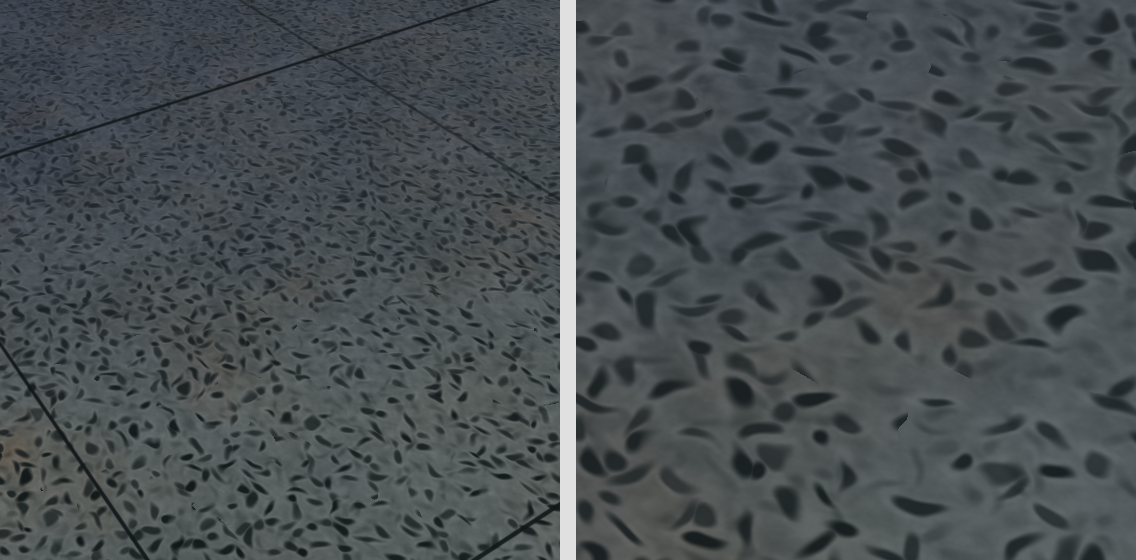
Left: the whole. Right: its middle third, enlarged.
A WebGL 1 fragment shader for this texture:

```glsl
precision highp float;
// Dim terrazzo floor of large square slabs in perspective, with dark chips and thin joints.
uniform vec2 u_resolution;

const float HORIZON = 1.92;                    // height of both vanishing points
const vec2 VANISH_X = vec2(3.787, -1.046);     // their horizontal positions
const vec2 JOINT_START = vec2(-3.152, 0.682);  // projected coordinates of one joint pair
const vec2 SLAB_SIZE = vec2(1.621, 0.92);      // projected spacing of the joints
const float CHIPS_PER_SLAB = 44.0;

const vec3 NEAR_STONE = vec3(0.338, 0.366, 0.360);
const vec3 FAR_STONE = vec3(0.268, 0.292, 0.312);
const vec3 NEAR_CHIP = vec3(0.055, 0.083, 0.086);
const vec3 FAR_CHIP = vec3(0.125, 0.148, 0.168);
const vec3 JOINT_COLOR = vec3(0.065, 0.085, 0.095);
const vec3 RUST_TINT = vec3(0.030, -0.012, -0.035);

float hash(vec2 p) {
  vec3 q = fract(vec3(p.xyx) * 0.1031);
  q += dot(q, q.yzx + 33.33);
  return fract((q.x + q.y) * q.z);
}

float noise(vec2 p) {
  vec2 i = floor(p), f = fract(p);
  f = f * f * (3.0 - 2.0 * f);
  return mix(mix(hash(i), hash(i + vec2(1.0, 0.0)), f.x),
             mix(hash(i + vec2(0.0, 1.0)), hash(i + vec2(1.0, 1.0)), f.x), f.y);
}

float fbm(vec2 p) {
  float sum = 0.0, amplitude = 0.5;
  for (int i = 0; i < 4; i++) {
    sum += amplitude * noise(p);
    p = p * 2.03 + 17.3;
    amplitude *= 0.5;
  }
  return sum / 0.9375;
}

// Scattered elongated chips: x is coverage, y is a pale rim just outside.
vec2 chipLayer(vec2 p, float density, float size, float soft, float seed) {
  vec2 cell = floor(p);
  float cover = 0.0, nearest = 9.0;
  for (int j = -1; j <= 1; j++) {
    for (int i = -1; i <= 1; i++) {
      vec2 id = cell + vec2(float(i), float(j));
      vec2 key = id + seed;
      if (hash(key + 7.7) > density) continue;
      vec2 center = id + 0.08 + 0.84 * vec2(hash(key), hash(key + 51.3));
      float angle = 6.2832 * hash(key + 23.1);
      float c = cos(angle), s = sin(angle);
      vec2 d = mat2(c, -s, s, c) * (p - center);
      d.y += 0.8 * (hash(key + 88.2) - 0.5) * d.x * d.x;
      vec2 radius = size * vec2(mix(0.24, 0.50, hash(key + 37.9)),
                                mix(0.13, 0.25, hash(key + 64.6)));
      float dist = (length(d / radius) - 1.0) * radius.y;
      float strength = mix(0.55, 1.0, hash(key + 12.4));
      cover = max(cover, strength * (1.0 - smoothstep(-soft, soft, dist)));
      nearest = min(nearest, dist);
    }
  }
  float rim = smoothstep(0.0, 0.12, nearest) * (1.0 - smoothstep(0.12, 0.30, nearest));
  return vec2(cover, rim);
}

// Coverage of both joint families; distances are measured on the canvas.
vec2 jointLines(vec2 ray, vec2 slab, float depth, float pixel) {
  vec2 offset = abs(fract(slab + 0.5) - 0.5) * SLAB_SIZE;
  vec2 dist = offset * depth / sqrt(1.0 + ray * ray);
  vec2 halfWidth = vec2(0.0021, 0.0019) * depth;
  return 1.0 - smoothstep(halfWidth - pixel, halfWidth + pixel, dist);
}

float stain(vec2 uv, vec2 center, vec2 radius) {
  vec2 d = (uv - center) / radius;
  return exp(-dot(d, d));
}

void main() {
  vec2 uv = gl_FragCoord.xy / u_resolution;
  float pixel = 1.0 / min(u_resolution.x, u_resolution.y);

  // Project the canvas onto the floor.
  float depth = HORIZON - uv.y;
  vec2 ray = (uv.x - VANISH_X) / depth;
  vec2 slab = (ray - JOINT_START) / SLAB_SIZE;
  float cellSize = 0.68 * depth / CHIPS_PER_SLAB;
  float soft = (0.0015 + 0.7 * pixel) / cellSize;
  float far = smoothstep(0.05, 1.0, uv.y);

  // Stone with broad patches, fine grain and a cool upper left.
  float patches = fbm(slab * 7.0 + 3.0);
  float grain = fbm(slab * 95.0);
  vec3 color = mix(NEAR_STONE, FAR_STONE, far);
  color += 0.075 * (patches - 0.5) + 0.10 * (grain - 0.5);
  color += vec3(-0.030, -0.030, -0.006) * far * (1.0 - uv.x);
  color += vec3(-0.006, 0.0, 0.010) * (noise(slab * 11.0 + 40.0) - 0.5) * 2.0;

  // Rusty discolouration.
  float rust = stain(uv, vec2(0.02, 0.19), vec2(0.045, 0.04))
             + 0.5 * stain(uv, vec2(0.92, 0.61), vec2(0.06, 0.03))
             + 0.35 * smoothstep(0.55, 0.8, fbm(slab * 9.0 + 70.0));
  color += RUST_TINT * rust;

  // Faint buried chips below crisp dark ones.
  vec2 p = slab * CHIPS_PER_SLAB;
  p += 0.45 * (vec2(noise(p * 1.4), noise(p * 1.4 + 31.0)) - 0.5);
  float density = mix(0.98, 0.58, smoothstep(0.42, 0.72, patches));
  vec2 buried = chipLayer(p * 1.15 + 9.4, 0.6, 0.95, soft * 1.6, 140.0);
  vec2 chips = chipLayer(p, density, 1.0, soft, 0.0);
  vec3 chipColor = mix(NEAR_CHIP, FAR_CHIP, far);
  color += 0.022 * chips.y;
  color = mix(color, chipColor, 0.32 * buried.x);
  color = mix(color, chipColor, chips.x * mix(0.96, 0.80, far));

  // Joints, fainter with distance in the second family.
  vec2 joints = jointLines(ray, slab, depth, 0.0008 + 0.7 * pixel);
  joints *= vec2(0.9, mix(0.55, 0.92, smoothstep(1.2, 1.6, depth)));
  color = mix(color, JOINT_COLOR, max(joints.x, joints.y));

  gl_FragColor = vec4(clamp(color, 0.0, 1.0), 1.0);
}
```
